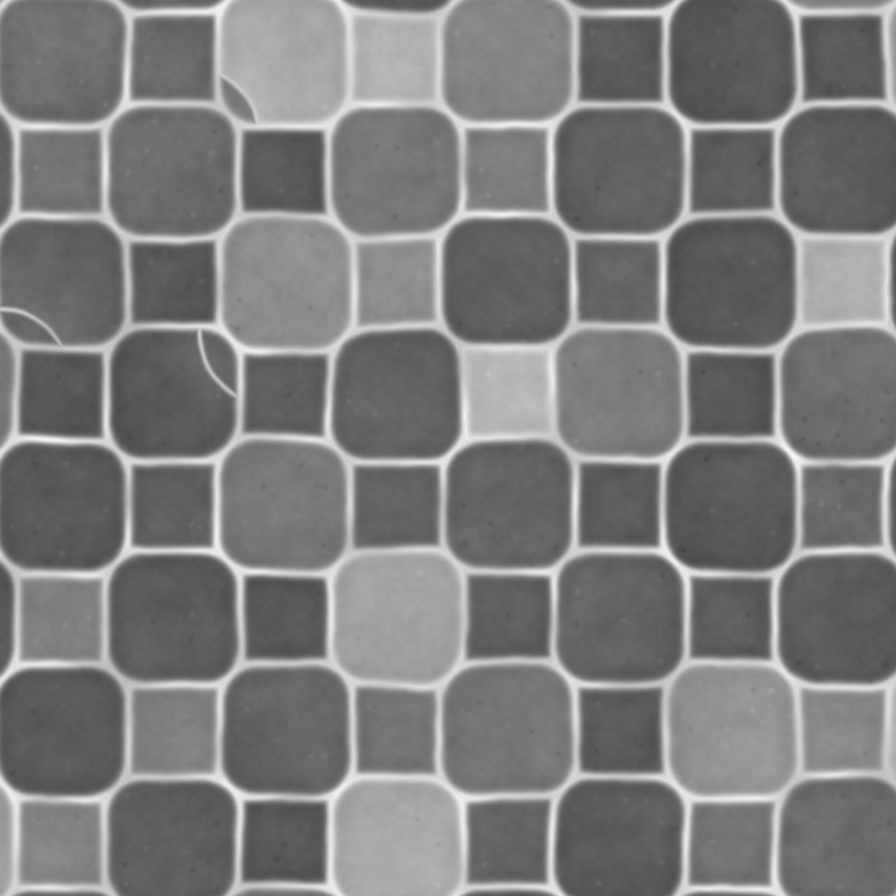
A Shadertoy shader for this pattern:

```glsl
float hash(vec2 p) {
    return fract(sin(dot(p, vec2(127.1, 311.7))) * 43758.5453);
}

float noise(vec2 p) {
    vec2 i = floor(p), f = fract(p);
    f = f * f * (3.0 - 2.0 * f);
    return mix(mix(hash(i), hash(i + vec2(1, 0)), f.x),
               mix(hash(i + vec2(0, 1)), hash(i + vec2(1, 1)), f.x), f.y);
}

float fbm(vec2 p) {
    float sum = 0.0, amp = 0.5;
    for (int i = 0; i < 4; i++) {
        sum += amp * noise(p);
        p = p * 2.03 + 17.3;
        amp *= 0.5;
    }
    return sum;
}

float smoothMin(float a, float b, float k) {
    float h = max(k - abs(a - b), 0.0) / k;
    return min(a, b) - 0.25 * h * h * k;
}

float gauss(float d, float width) {
    return exp(-d * d / (width * width));
}

void mainImage(out vec4 fragColor, in vec2 fragCoord) {
    vec2 uv = fragCoord / iResolution.xy;
    vec2 p = vec2(uv.x * 8.03 - 0.054, (1.0 - uv.y) * 8.0 - 0.02);

    // Slightly uneven walls
    p += 0.05 * (vec2(noise(p * 1.3 + 5.0), noise(p * 1.3 + 41.0)) - 0.5);
    p += 0.012 * (vec2(noise(p * 7.0), noise(p * 7.0 + 23.0)) - 0.5);

    // Checkerboard of octagons and squares; octagons reach into square cells
    vec2 id = floor(p);
    vec2 f = p - id - 0.5;
    bool isSquare = mod(id.x + id.y, 2.0) > 0.5;
    if (isSquare && max(abs(f.x), abs(f.y)) > 0.4) {
        id += abs(f.x) > abs(f.y) ? vec2(sign(f.x), 0.0) : vec2(0.0, sign(f.y));
        isSquare = false;
    }
    vec2 q = p - id - 0.5;
    vec2 a = abs(q);

    // Distance from the cell interior to its wall
    float side = (isSquare ? 0.4 : 0.6) - max(a.x, a.y);
    float edge = isSquare ? smoothMin(0.4 - a.x, 0.4 - a.y, 0.04)
                          : smoothMin(side, (1.0 - a.x - a.y) * 0.7071, 0.1);
    edge = max(edge, 0.0);

    // Mostly dark cells, a few pale ones, each with a faint tilt
    float tone = 0.345 + 0.39 * pow(hash(id + 3.7), 2.6);
    vec2 tilt = vec2(hash(id + 8.1), hash(id + 14.9)) - 0.5;
    tone += 0.06 * dot(q, tilt);

    // Rare curved films cutting off part of an octagon
    float film = 0.0;
    if (!isSquare && hash(id + 61.3) > 0.87) {
        float angle = 6.2832 * hash(id + 29.4);
        float arc = length(q - 1.05 * vec2(cos(angle), sin(angle)))
                  - mix(0.5, 0.68, hash(id + 77.2));
        tone = mix(tone, 0.42, 0.7 * smoothstep(0.02, -0.02, arc));
        tone += 0.06 * exp(-max(arc, 0.0) / 0.2) * step(0.0, arc);
        film = 0.75 * gauss(arc, 0.025);
    }

    // Mottling, grain and small specks
    tone += 0.07 * (fbm(p * 5.0) - 0.47) + 0.04 * (fbm(p * 19.0) - 0.47);
    vec2 speckCell = floor(p * 5.0);
    vec2 speckPos = 0.25 + 0.5 * vec2(hash(speckCell + 2.3), hash(speckCell + 9.6));
    float speck = gauss(length(fract(p * 5.0) - speckPos), 0.12);
    tone += 0.05 * speck * step(0.85, hash(speckCell + 31.0))
          * sign(hash(speckCell + 55.0) - 0.5);

    // Dark inner rim, soft halo and glowing wall
    tone -= 0.025 * gauss(edge - 0.1, 0.07);
    tone += 0.06 * exp(-edge / 0.05);
    float wallTone = 0.76 + 0.22 * noise(p * 2.7 + 90.0);
    float wall = gauss(edge, 0.041) * (0.8 + 0.2 * noise(p * 4.0 + 12.0));
    float grey = mix(tone, wallTone, max(wall, film));

    fragColor = vec4(vec3(clamp(grey, 0.0, 1.0)), 1.0);
}
```
